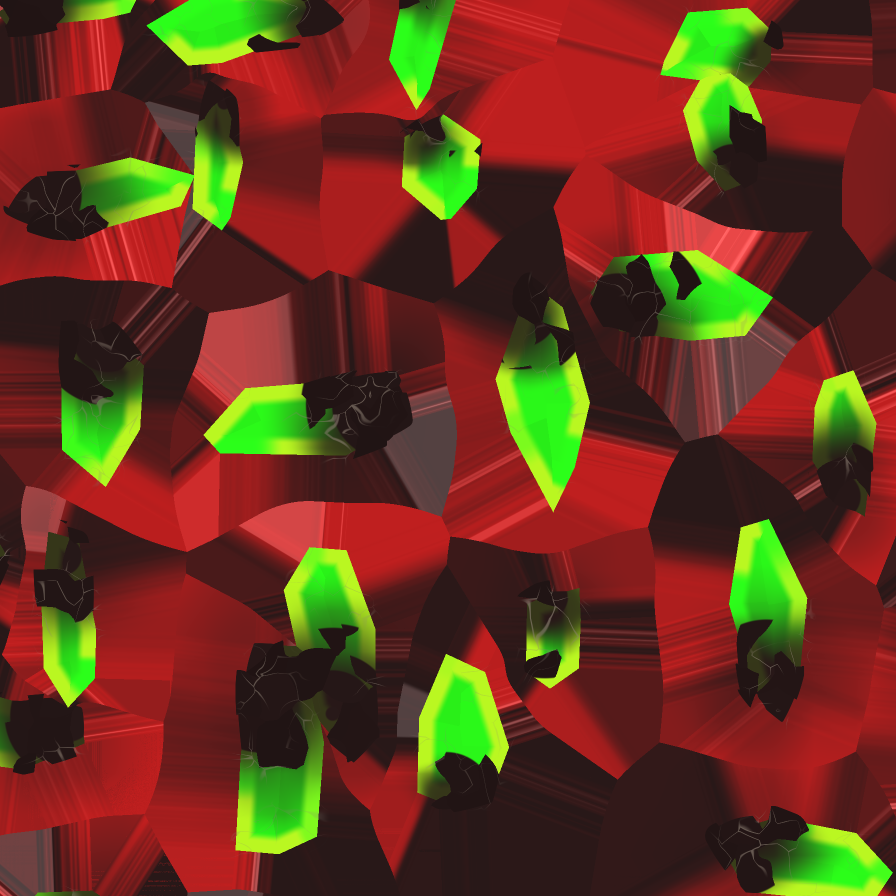
This background is drawn by a Shadertoy shader. Its source:

```glsl
#define GRID 4.4
#define CORNERS 7
#define RIM 0.07
#define STREAKS 42.0
#define DARK vec3(0.155, 0.095, 0.095)
#define RED vec3(0.75, 0.12, 0.12)
#define GREEN vec3(0.17, 1.0, 0.10)
#define LIME vec3(0.73, 0.97, 0.13)
#define OLIVE vec3(0.24, 0.29, 0.10)
#define SAMPLES 2

const float TAU = 6.28318;

struct Island {
    vec2 id, center, axis, size;
};

// Nearest outline point: signed distance, edge index, position along it
struct Hit {
    float dist, edge, along, len;
};

float hash(vec2 p) {
    vec3 q = fract(p.xyx * 0.1031);
    q += dot(q, q.yzx + 33.33);
    return fract((q.x + q.y) * q.z);
}

float seeded(vec2 id, float k) {
    return hash(id * 7.31 + vec2(k * 17.3, k * 5.7) + 41.0);
}

// Linear interpolation keeps the noise angular
float noise(vec2 p) {
    vec2 i = floor(p), f = p - i;
    return mix(mix(hash(i), hash(i + vec2(1, 0)), f.x),
               mix(hash(i + vec2(0, 1)), hash(i + 1.0), f.x), f.y);
}

// Straight-edged cells: random value of the cell, gap to the next cell
vec2 shards(vec2 p) {
    vec3 best = vec3(9.0, 9.0, 0.0);
    for (int j = -1; j <= 1; j++)
    for (int i = -1; i <= 1; i++) {
        vec2 c = floor(p) + vec2(i, j);
        float d = length(c + vec2(hash(c + 3.7), hash(c + 81.3)) - p);
        if (d < best.x) best = vec3(d, best.x, hash(c + 37.1));
        else best.y = min(best.y, d);
    }
    return vec2(best.z, best.y - best.x);
}

Island makeIsland(vec2 id) {
    float angle = step(0.5, seeded(id, 1.0)) * TAU * 0.25 + (seeded(id, 2.0) - 0.5) * 0.35;
    vec2 jitter = vec2(seeded(id, 3.0), seeded(id, 4.0)) - 0.5;
    vec2 size = mix(vec2(0.25, 0.13), vec2(0.62, 0.27), vec2(seeded(id, 5.0), seeded(id, 6.0)));
    return Island(id, id + 0.5 + 0.95 * jitter, vec2(cos(angle), sin(angle)), size);
}

vec2 corner(Island s, int i) {
    float k = float(i % CORNERS);
    float a = TAU * (k + 0.75 * seeded(s.id, k + 10.0)) / float(CORNERS);
    vec2 v = s.size * vec2(cos(a), sin(a)) * mix(0.78, 1.15, seeded(s.id, k + 20.0));
    return s.center + v.x * s.axis + v.y * vec2(-s.axis.y, s.axis.x);
}

Hit outline(Island s, vec2 p) {
    Hit hit = Hit(1e3, 0.0, 0.0, 1.0);
    float side = 1.0;
    vec2 a = corner(s, 0);
    for (int i = 0; i < CORNERS; i++) {
        vec2 b = corner(s, i + 1), e = b - a, w = p - a;
        float h = clamp(dot(w, e) / dot(e, e), 0.0, 1.0);
        float d = length(w - e * h);
        if (d < hit.dist) hit = Hit(d, float(i), h, length(e));
        bvec3 c = bvec3(p.y >= a.y, p.y < b.y, e.x * w.y > e.y * w.x);
        if (all(c) || !any(c)) side = -side;
        a = b;
    }
    hit.dist *= side;
    return hit;
}

// Value carried by the corners and blended along each edge
float alongOutline(Island s, Hit h, float k) {
    float next = mod(h.edge + 1.0, float(CORNERS));
    return mix(seeded(s.id, h.edge + k), seeded(s.id, next + k), smoothstep(0.2, 0.8, h.along));
}

// Outline colours smeared outwards
vec3 streaks(Island s, Hit h, float light) {
    float level = smoothstep(0.17, 0.9, alongOutline(s, h, 30.0)) * mix(0.6, 1.0, light);
    float x = h.along * h.len * STREAKS;
    float busy = smoothstep(0.35, 0.9, seeded(s.id, h.edge + 40.0));
    float band = noise(vec2(x * 0.6, h.edge * 3.0)) * 0.6 + noise(vec2(x * 2.2, h.edge + 50.0)) * 0.4;
    level = clamp(level + (band - 0.5) * (0.12 + 0.9 * busy), 0.0, 1.0);
    float pale = 0.3 * smoothstep(0.72, 0.9, band) * busy;
    pale += 0.22 * smoothstep(0.9, 0.92, alongOutline(s, h, 60.0));
    return mix(DARK, RED, level) + pale * vec3(0.75, 0.72, 0.72);
}

vec3 scene(vec2 p) {
    Island s;
    Hit h = Hit(1e3, 0.0, 0.0, 1.0);
    for (int j = -1; j <= 1; j++)
    for (int i = -1; i <= 1; i++) {
        Island other = makeIsland(floor(p) + vec2(i, j));
        Hit o = outline(other, p);
        if (o.dist < h.dist) { h = o; s = other; }
    }

    // Glow grows away from one burnt end
    vec2 side = vec2(seeded(s.id, 7.0) < 0.5 ? -0.7 : 0.7, seeded(s.id, 9.0) - 0.5);
    vec2 q = p - s.center - s.axis * s.size.x * side.x
           - vec2(-s.axis.y, s.axis.x) * s.size.y * side.y;
    float burn = mix(0.3, 1.25, seeded(s.id, 8.0));
    float reach = length(q) + (noise(p * 5.0) - 0.5) * 0.2;
    float light = smoothstep(0.15, 0.85, reach / burn);
    vec3 col = streaks(s, h, light);

    if (h.dist < 0.0) {
        float facet = 0.92 + 0.08 * seeded(s.id, h.edge + 70.0);
        vec3 body = mix(DARK, GREEN * facet, light);
        vec3 rim = mix(LIME, GREEN, smoothstep(0.45, 0.85, alongOutline(s, h, 80.0)));
        rim = mix(mix(DARK, OLIVE, 0.6 + light), rim, smoothstep(0.1, 0.9, light));
        float inner = smoothstep(-RIM - 0.03, -RIM + 0.015, h.dist);
        col = mix(body, rim, inner);
    }

    // Sharp charred shards and hairline cracks
    vec2 warp = vec2(noise(p * 11.0), noise(p * 11.0 + 57.0)) - 0.5;
    float shard = shards(p * vec2(5.5, 5.0) + warp * 0.5).x;
    float bite = length(q) + (shard - 0.5) * 0.55 - 0.26 * burn + max(h.dist, 0.0) * 4.0;
    float charred = 1.0 - smoothstep(0.0, 0.01, bite);
    col = mix(col, DARK * (0.8 + 0.25 * shard), charred);
    float gap = shards(p * 6.5 + warp * 1.1 + 70.0).y;
    float crack = 1.0 - smoothstep(0.01, 0.04, gap);
    crack *= smoothstep(0.45, 0.7, noise(p * 6.0 + 13.0)) * (1.0 - smoothstep(0.0, 0.06, h.dist));
    return mix(col, vec3(0.55, 0.5, 0.45), crack * mix(0.65, 0.2, light));
}

void mainImage(out vec4 fragColor, in vec2 fragCoord) {
    vec3 sum = vec3(0.0);
    for (int j = 0; j < SAMPLES; j++)
    for (int i = 0; i < SAMPLES; i++) {
        vec2 offset = (vec2(i, j) + 0.5) / float(SAMPLES) - 0.5;
        sum += scene((fragCoord + offset) / iResolution.y * GRID);
    }
    fragColor = vec4(sum / float(SAMPLES * SAMPLES), 1.0);
}
```
